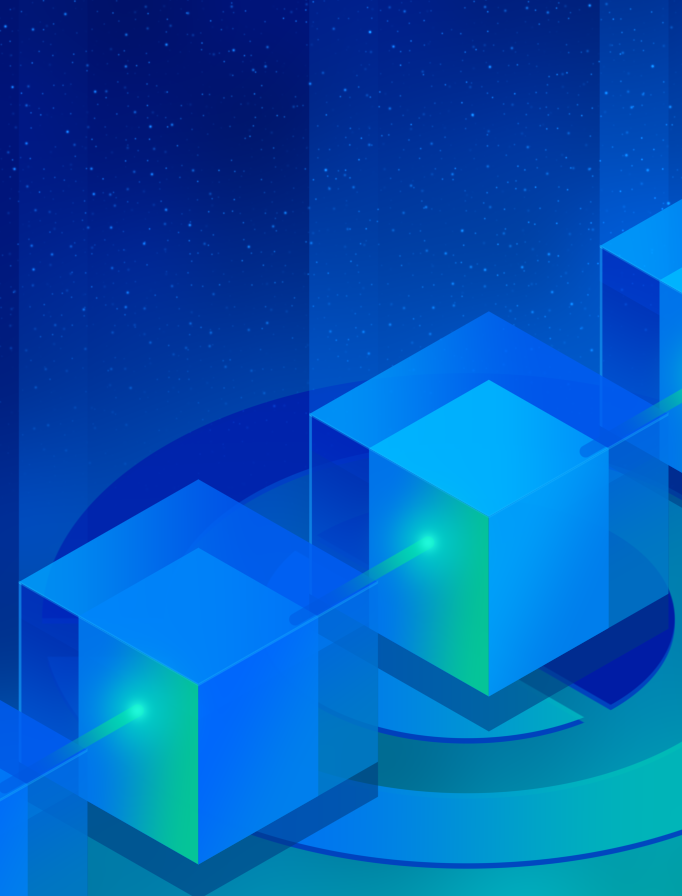
Give the GLSL for this background, as a Shadertoy shader.

```glsl
// Draws glowing glass cubes on a diagonal rod above flat rings under a starry blue sky.

const float SLOPE = 0.572;                  // rise of the isometric edges
const float CUBE = 0.2005;                  // half width of a cube
const vec2 FIRST = vec2(-0.1028, 0.0482);   // front corner of the lowest cube
const vec2 STEP = vec2(0.3242, 0.1875);     // offset from cube to cube
const vec2 NODE = vec2(-0.338, -0.143);     // glow position inside a cube
const vec2 RING = vec2(0.521, 0.310);       // centre of the rings

const vec3 NAVY = vec3(0.0, 0.06, 0.43);
const vec3 INK = vec3(0.0, 0.10, 0.64);
const vec3 BLUE = vec3(0.0, 0.36, 0.95);
const vec3 AZURE = vec3(0.0, 0.63, 1.0);
const vec3 TEAL = vec3(0.0, 0.46, 0.63);
const vec3 AQUA = vec3(0.0, 0.74, 0.72);
const vec3 GREEN = vec3(0.02, 0.80, 0.58);

float hash(vec2 p) {
    vec3 q = fract(p.xyx * 0.1031);
    q += dot(q, q.yzx + 33.33);
    return fract((q.x + q.y) * q.z);
}

float noise(vec2 p) {
    vec2 i = floor(p), f = fract(p);
    f = f * f * (3.0 - 2.0 * f);
    return mix(mix(hash(i), hash(i + vec2(1, 0)), f.x),
               mix(hash(i + vec2(0, 1)), hash(i + vec2(1, 1)), f.x), f.y);
}

// Soft step and soft interval
float above(float v, float edge, float px) { return smoothstep(edge - px, edge + px, v); }
float band(float v, float lo, float hi, float px) { return above(v, lo, px) * (1.0 - above(v, hi, px)); }

float stars(vec2 p, float density, float radius) {
    vec2 cell = floor(p * density);
    vec2 spot = 0.2 + 0.6 * vec2(hash(cell + 7.0), hash(cell + 31.0));
    float d = length(fract(p * density) - spot) / density;
    return exp(-d * d / (radius * radius)) * pow(hash(cell + 57.0), 4.0);
}

vec3 backdrop(vec2 p) {
    float depth = 1.0 - p.y + 0.45 * (p.x - 0.38);
    vec3 col = mix(NAVY, vec3(0.0, 0.31, 0.70), smoothstep(-0.05, 0.68, depth));
    col = mix(col, TEAL, smoothstep(0.5, 0.85, depth));
    col = mix(col, AQUA, 0.75 * smoothstep(0.85, 1.2, depth));
    col *= 0.86 + 0.28 * noise(p * 7.0 + 3.0);
    return mix(col, NAVY, 0.5 * (1.0 - above(p.x, 0.0212, 0.001)) * above(p.y, 0.2, 0.2));
}

// Rings on the ground; x is the dark part, y the lit part
vec2 ringMasks(vec2 p, float px) {
    vec2 d = p - RING;
    float r = length(d * vec2(1.0, 1.733));
    float outer = band(r, 0.3385, 0.474, px);
    float disc = 1.0 - above(r, 0.232, px);
    float cut = d.y + 0.577 * d.x;
    float dark = max(outer * above(d.y, 0.0, px), disc * above(cut, -0.004, px));
    float lit = max(outer * (1.0 - above(d.y, -0.043, px)), disc * (1.0 - above(cut, -0.035, px)));
    return vec2(dark, lit);
}

vec3 addRings(vec3 col, vec2 p, float px) {
    vec2 top = ringMasks(p, px), rim = ringMasks(p + vec2(0.0, 0.006), px);
    col = mix(col, vec3(0.0, 0.22, 0.76), max(rim.x, rim.y) * 0.85);
    col = mix(col, INK, top.x * 0.93);
    vec3 lit = mix(vec3(0.0, 0.47, 0.96), AQUA, smoothstep(0.3, 0.75, p.x));
    return mix(col, lit, top.y * 0.93);
}

// Masks of a box of half width w: top, left side, right side
vec3 boxMasks(vec2 q, float w, float px) {
    float t = q.y - SLOPE * abs(q.x);
    float side = band(t, -1.0, 0.0, px) * band(abs(q.x), -1.0, w, px);
    float top = above(t, 0.0, px) * (1.0 - above(q.y + SLOPE * abs(q.x), 2.0 * w * SLOPE, px));
    float right = above(q.x, 0.0, px);
    return vec3(top, side * (1.0 - right), side * right);
}

vec3 addCube(vec3 col, vec2 q, float tint, float px) {
    vec3 shell = boxMasks(q, 1.0, px), core = boxMasks(q, 0.667, px);
    float t = q.y - SLOPE * abs(q.x);
    // Clear outer shell
    col = mix(col, mix(AZURE, BLUE, smoothstep(-0.9, 0.35, q.x)), shell.x * 0.82);
    col = mix(col, mix(vec3(0.0, 0.36, 0.92), vec3(0.0, 0.16, 0.76), above(t, -0.5, 0.5)), shell.y * 0.68);
    col = mix(col, mix(vec3(0.0, 0.52, 0.83), vec3(0.0, 0.44, 0.92), above(t, -0.4, 0.4)), shell.z * 0.72);
    // Solid inner block
    vec3 lid = mix(vec3(0.0, 0.52, 0.98), vec3(0.0, 0.72, 1.0), tint);
    col = mix(col, mix(lid, BLUE, 0.35 * smoothstep(0.0, 0.7, q.x)), core.x * 0.9);
    vec3 glowSide = mix(vec3(0.0, 0.47, 0.93), GREEN, smoothstep(-0.6, 0.0, q.x - 0.1 * t - 0.05));
    col = mix(col, glowSide, core.y * 0.93);
    vec3 face = mix(vec3(0.0, 0.40, 1.0), vec3(0.0, 0.64, 0.99), tint);
    col = mix(col, mix(face, vec3(0.0, 0.50, 0.94), smoothstep(0.2, 1.1, q.x - 0.6 * t)), core.z * 0.92);
    // Bright edges
    float rim = band(t, -0.008, 0.008, px) * band(q.x, -1.0, 1.0, px) * 0.35;
    rim += band(q.x, -1.0, -0.985, px) * band(t, -1.0, 0.0, px) * 0.5;
    return mix(col, vec3(0.1, 0.72, 1.0), rim);
}

vec3 addRod(vec3 col, vec2 q, float px) {
    vec2 d = q - NODE, tail = vec2(-0.74, -0.428);
    float along = clamp(dot(d, tail) / dot(tail, tail), 0.0, 1.0);
    float rod = 1.0 - above(length(d - tail * along), 0.034, px);
    col = mix(col, mix(GREEN, vec3(0.0, 0.34, 0.88), smoothstep(0.1, 0.8, along)), rod * (0.85 - 0.35 * along));
    float r2 = dot(d, d);
    col = mix(col, vec3(0.0, 0.90, 0.80), 0.65 * exp(-r2 * 22.0));
    return mix(col, vec3(0.15, 1.0, 0.88), 0.8 * exp(-r2 * 350.0));
}

void mainImage(out vec4 fragColor, in vec2 fragCoord) {
    vec2 p = fragCoord / iResolution.y;
    float px = 0.8 / iResolution.y, cubePx = px / CUBE;
    vec3 col = addRings(backdrop(p), p, px * 1.5);
    // Shadows and light columns
    for (int i = 0; i < 4; i++) {
        vec2 q = (p - FIRST - STEP * float(i)) / CUBE;
        vec3 shade = boxMasks(q + vec2(0.0, 0.195), 1.0, cubePx);
        col = mix(col, vec3(0.0, 0.22, 0.50), 0.55 * (shade.y + shade.z));
        float beam = band(q.x, -1.0, 1.0, cubePx) * above(q.y - SLOPE * abs(q.x), 0.0, cubePx);
        float power = i < 2 ? 0.12 : 0.42;
        col = mix(col, vec3(0.0, 0.42, 0.93), beam * power * mix(1.0, 0.3, smoothstep(0.5, 3.0, q.y)));
    }
    float speck = stars(p, 45.0, 0.0016) + 0.6 * stars(p + 4.3, 85.0, 0.0011);
    col += vec3(0.08, 0.42, 0.55) * speck * smoothstep(0.4, 0.85, p.y);
    // Cubes from back to front, then rods
    for (int i = 3; i >= 0; i--)
        col = addCube(col, (p - FIRST - STEP * float(i)) / CUBE, clamp(float(i) - 1.0, 0.0, 1.0), cubePx);
    for (int i = 0; i < 4; i++)
        col = addRod(col, (p - FIRST - STEP * float(i)) / CUBE, cubePx);
    fragColor = vec4(col, 1.0);
}
```
